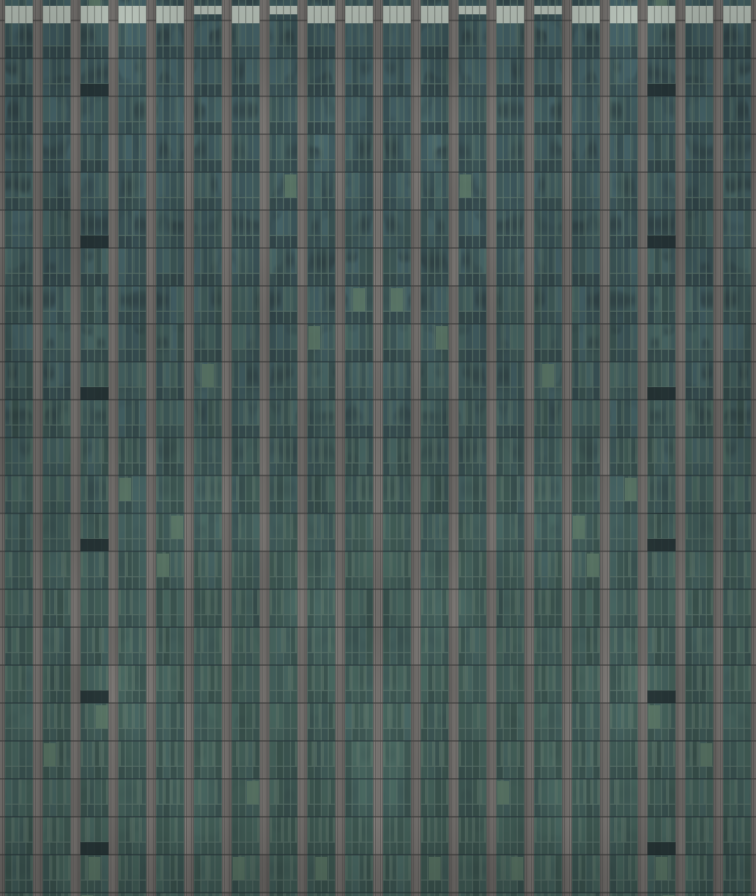
This texture is drawn by a Shadertoy shader. Its source:

```glsl
// A tower facade: stone piers divide the wall into bays of green-blue glass.
// The wall is folded about its vertical axis, then split into bays, floors and
// panes; hashes per cell vary tint, curtains, blinds and soft reflections.

const float BAYS = 20.0;          // bays across the canvas
const float FLOORS = 23.63;       // floors up the canvas
const float FLOOR_SHIFT = 0.09;   // height of the lowest joint, in floors
const float PANES = 4.0;          // panes per bay
const float PIER_HALF = 0.128;    // half width of a pier, in bays
const float MULLION_HALF = 0.017; // in bays
const float TRANSOM_Y = 0.33;     // top of the short panes, in floors
const float TRANSOM_HALF = 0.018; // in floors
const float JOINT_HALF = 0.022;   // in floors
const float BLIND_CHANCE = 0.05;
const float CURTAIN_CHANCE = 0.55;
const vec2 CLERESTORY = vec2(0.974, 0.9935); // bright strip below the roof

const vec3 STONE = vec3(0.435, 0.423, 0.412);
const vec3 STONE_GROOVE = vec3(0.32, 0.315, 0.31);
const vec3 GLASS_BLUE = vec3(0.235, 0.335, 0.355);
const vec3 GLASS_GREEN = vec3(0.250, 0.355, 0.330);
const vec3 GLASS_DARK = vec3(0.165, 0.225, 0.240);
const vec3 FRAME = vec3(0.335, 0.425, 0.395);
const vec3 CURTAIN = vec3(0.335, 0.430, 0.390);
const vec3 BLIND = vec3(0.350, 0.455, 0.390);
const vec3 SKYLIGHT = vec3(0.68, 0.72, 0.685);

float hash(vec2 p) {
    vec3 q = fract(p.xyx * vec3(0.1031, 0.1030, 0.0973));
    q += dot(q, q.yzx + 33.33);
    return fract((q.x + q.y) * q.z);
}

float noise(vec2 p) {
    vec2 i = floor(p), f = fract(p);
    f = f * f * (3.0 - 2.0 * f);
    return mix(mix(hash(i), hash(i + vec2(1, 0)), f.x),
               mix(hash(i + vec2(0, 1)), hash(i + vec2(1, 1)), f.x), f.y);
}

// Share of a pixel of width w at x that lies between a and b
float cover(float x, float a, float b, float w) {
    return clamp((min(x + 0.5 * w, b) - max(x - 0.5 * w, a)) / w, 0.0, 1.0);
}

float band(float x, float halfWidth, float w) {
    return cover(x, -halfWidth, halfWidth, w);
}

vec3 glass(vec2 wall, vec2 cell, vec2 local, vec2 px, float height) {
    float across = (local.x - PIER_HALF) / (1.0 - 2.0 * PIER_HALF) * PANES;
    float pane = clamp(floor(across), 0.0, PANES - 1.0);
    float inPane = across - pane;
    float panePx = px.x * PANES / (1.0 - 2.0 * PIER_HALF);
    float tall = cover(local.y, TRANSOM_Y, 1.0, px.y);
    float bayHash = hash(cell + 7.3);
    vec2 id = vec2(cell.x * PANES + pane, cell.y);

    // Base tint: bluer towards the top, each pane a little different
    float blue = smoothstep(0.1, 0.95, height) + 0.7 * (hash(id + 3.1) - 0.5);
    vec3 col = mix(GLASS_GREEN, GLASS_BLUE, clamp(blue, 0.0, 1.0));
    col *= 0.90 + 0.22 * hash(id + 51.7);

    // Blurred reflections, strongest in the upper half
    float blot = smoothstep(0.45, 0.8, noise(wall * vec2(3.0, 1.6)));
    float upper = smoothstep(0.35, 0.65, height);
    float bulge = smoothstep(0.5, 0.0, abs(local.y - 0.62));
    col = mix(col, GLASS_DARK, blot * bulge * mix(0.15, 0.65, upper));

    // Curtain along one side of a pane
    float side = hash(id + 23.0) < 0.5 ? inPane : 1.0 - inPane;
    float drawn = step(hash(id + 11.0), CURTAIN_CHANCE) * cover(side, 0.0, 0.38, panePx);
    col = mix(col, CURTAIN, drawn * tall * mix(0.65, 0.3, upper));

    // Short panes: some bays have a darker row
    float shade = mix(0.12, 0.5, upper) * hash(cell + 91.0) + 0.12;
    col = mix(col, GLASS_DARK, (1.0 - tall) * shade);

    // Lowered blind over a pair of panes, mostly on the lower floors
    float firstPane = floor(hash(cell + 41.0) * (PANES - 1.0));
    float blind = step(bayHash, BLIND_CHANCE * mix(1.5, 0.5, height));
    blind *= cover(across, firstPane + 0.15, firstPane + 1.85, panePx);
    blind *= cover(local.y, TRANSOM_Y, 0.94, px.y);

    // Frames, then the dark line between floors
    float mullion = band(local.x - PIER_HALF - round(across) * (1.0 - 2.0 * PIER_HALF) / PANES,
                         MULLION_HALF, px.x);
    col = mix(col, FRAME, 0.72 * mullion);
    col = mix(col, FRAME, 0.65 * band(local.y - TRANSOM_Y, TRANSOM_HALF, px.y));
    col = mix(col, BLIND, 0.85 * blind);
    float joint = band(local.y - round(local.y), JOINT_HALF, px.y);
    col = mix(col, GLASS_DARK, 0.65 * joint);

    // Service bay: a louvre row on every fourth floor
    float louvre = float(cell.x == 7.0 && mod(cell.y, 4.0) == 1.0);
    col = mix(col, GLASS_DARK * 0.75, 0.8 * louvre * (1.0 - tall));

    // Clerestory, partly covered in some bays
    float sill = CLERESTORY.x + 0.010 * step(0.7, hash(vec2(cell.x, 5.0)));
    float strip = cover(height, sill, CLERESTORY.y, px.y / FLOORS);
    return mix(col, SKYLIGHT * (1.0 - 0.2 * mullion), strip);
}

vec3 pier(float x, vec2 cell, float y, vec2 px) {
    vec3 col = STONE * (0.95 + 0.10 * hash(cell + 63.0));
    col *= 1.0 + 0.6 * x;
    float groove = band(abs(x) - 0.066, 0.012, px.x) + band(abs(x) - PIER_HALF, 0.02, px.x);
    col = mix(col, STONE_GROOVE, 0.6 * min(groove, 1.0));
    return mix(col, STONE_GROOVE * 0.8, 0.65 * band(y - round(y), JOINT_HALF, px.y));
}

void mainImage(out vec4 fragColor, in vec2 fragCoord) {
    vec2 uv = fragCoord / iResolution.xy;
    vec2 px = vec2(BAYS, FLOORS) / iResolution.xy;
    vec2 wall = vec2(abs(uv.x - 0.5) * BAYS, uv.y * FLOORS - FLOOR_SHIFT);
    vec2 cell = floor(wall);
    float pierX = wall.x - round(wall.x);

    vec3 col = glass(wall, cell, wall - cell, px, uv.y);
    vec3 stone = pier(pierX, vec2(round(wall.x), cell.y), wall.y, px);
    col = mix(col, stone, band(pierX, PIER_HALF, px.x));

    // Weathering, and gentle shading at the edges
    col *= 0.94 + 0.12 * noise(wall * vec2(0.6, 0.4) + 17.0);
    col *= 1.0 - 0.12 * smoothstep(0.12, 0.0, uv.y) - 0.06 * smoothstep(0.3, 0.5, abs(uv.x - 0.5));
    fragColor = vec4(col, 1.0);
}
```
